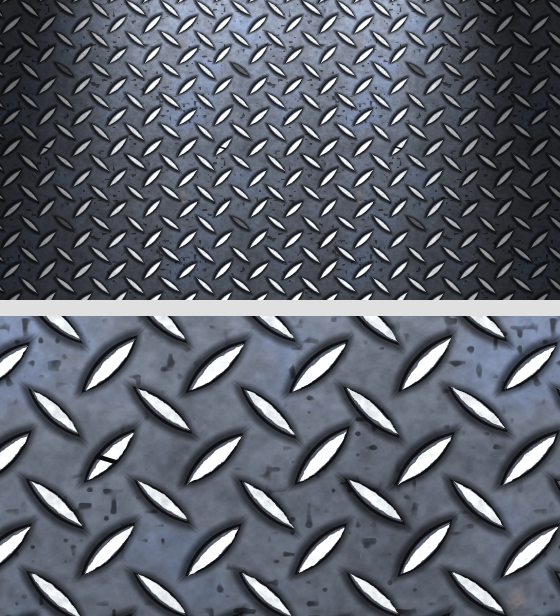
Top: the whole. Bottom: its middle third, enlarged.
A WebGL 2 fragment shader for this texture:

```glsl
#version 300 es
precision highp float;
// Worn steel tread plate: two interleaved lattices of raised lens-shaped studs.
// Studs are circle intersections with a shadow, rim, bevel and polished face.
// Grime repeats every five studs; a broad lamp from above lights the sheet.
uniform vec2 u_resolution;
out vec4 fragColor;

const float ROWS = 9.76;              // stud rows over the canvas height
const vec2 PITCH = vec2(1.145, 1.0);  // stud spacing in row heights
const float TILE = 5.0;               // studs before the wear repeats
const vec3 STEEL = vec3(0.94, 1.0, 1.12);
const vec3 POLISH = vec3(0.98, 1.0, 1.02);
const vec3 SHADOW = vec3(0.045, 0.047, 0.062);
const vec3 RUST = vec3(0.42, 0.36, 0.34);

float hash(vec2 p) {
    vec3 a = fract(p.xyx * vec3(0.1031, 0.1030, 0.0973));
    a += dot(a, a.yzx + 33.33);
    return fract((a.x + a.y) * a.z);
}

// Value noise that wraps after the given number of cells
float noise(vec2 p, float period) {
    vec2 i = floor(p), f = fract(p);
    f = f * f * (3.0 - 2.0 * f);
    vec2 a = mod(i, period), b = mod(i + 1.0, period);
    return mix(mix(hash(a), hash(vec2(b.x, a.y)), f.x),
               mix(hash(vec2(a.x, b.y)), hash(b), f.x), f.y);
}

float fbm(vec2 t, float scale) {
    float sum = 0.0, gain = 0.5;
    for (int i = 0; i < 5; i++) {
        sum += gain * noise(t * scale, TILE * scale);
        scale *= 2.0;
        gain *= 0.56;
    }
    return sum / 1.07;
}

// Signed distance to a pointed lens lying along x
float lens(vec2 p, float halfLength, float halfWidth) {
    float r = (halfLength * halfLength + halfWidth * halfWidth) / (2.0 * halfWidth);
    return length(vec2(p.x, abs(p.y) + r - halfWidth)) - r;
}

float fill(float d, float aa) {
    return 1.0 - smoothstep(-aa, aa, d);
}

// Lamp strength: wide and dim below, narrow and bright at the top
float lamp(vec2 uv) {
    float side = abs(uv.x - 0.485);
    return 1.0 - smoothstep(mix(0.12, 0.2, uv.y), mix(0.56, 0.43, uv.y), side);
}

// Paints one lattice of studs over the given ground colour
vec3 studs(vec3 ground, vec2 t, vec2 anchor, float angle, vec2 size,
           float faceShift, vec2 worn, float crack, float light, float aa) {
    vec2 id = floor(t - anchor + 0.5);
    vec2 key = mod(id, TILE);
    vec2 jitter = vec2(hash(key + 3.1), hash(key + 8.7)) - 0.5;
    vec2 q = (t - anchor - id) * PITCH - 0.045 * jitter;
    angle += 0.12 * jitter.y;
    float c = cos(angle), s = sin(angle);
    q = vec2(c * q.x + s * q.y, c * q.y - s * q.x);
    size *= 0.95 + 0.12 * hash(key + 5.3);
    float damage = 1.0 - step(0.5, distance(key, worn));

    // Soft contact shadow, heavier on the side away from the face
    float body = lens(q, size.x, size.y);
    float castDist = lens(q + vec2(0.0, faceShift * 1.6), size.x, size.y);
    ground *= mix(0.45, 1.0, smoothstep(-0.01, 0.085, min(body, castDist)));
    vec3 col = mix(ground, SHADOW, 0.93 * fill(body, aa));

    // Grey bevel and bright face
    float grain = fbm(t, 14.0);
    float bevel = lens(q - vec2(0.0, faceShift * 0.25), size.x * 0.9, size.y * 0.72);
    col = mix(col, STEEL * (0.1 + 0.2 * light) * (0.6 + grain), fill(bevel, aa));
    float face = lens(q - vec2(0.0, faceShift), size.x * 0.87, size.y * 0.56);
    face += 0.035 * (grain - 0.5);
    float glow = (0.44 + 0.62 * light) * (0.82 + 0.34 * grain);
    glow *= 1.0 - damage * (1.0 - crack) * (0.4 + 0.4 * grain);
    col = mix(col, POLISH * glow, fill(face, aa));
    float split = abs(q.x + 0.05 + 0.5 * q.y) - 0.028;
    return mix(col, SHADOW, damage * crack * fill(split, aa) * fill(body, aa));
}

void main() {
    vec2 uv = gl_FragCoord.xy / u_resolution;
    vec2 t = gl_FragCoord.xy / u_resolution.y * ROWS / PITCH;
    float aa = 0.8 * ROWS / u_resolution.y;
    float light = lamp(uv);

    // Mottled sheet with pits and bluish clouds
    float cloud = fbm(t, 1.0), grit = fbm(t + 1.7, 9.0);
    float level = 0.135 + light * mix(0.17, 0.53, pow(uv.y, 1.4));
    level *= 0.62 + 0.44 * cloud + 0.36 * grit;
    vec3 ground = level * mix(STEEL, vec3(0.9, 1.0, 1.2), smoothstep(0.5, 0.75, cloud));
    float pits = smoothstep(0.72, 0.9, noise(t * 13.0, TILE * 13.0));
    ground *= 1.0 - 0.5 * pits * smoothstep(0.4, 0.65, fbm(t + 2.3, 2.0));

    // One upright rust scuff per tile
    vec2 scuff = (mod(t, TILE) - vec2(0.2, 3.33)) / vec2(0.08, 0.2);
    float stain = exp(-dot(scuff, scuff)) * smoothstep(0.35, 0.6, grit);
    ground = mix(ground, RUST * (0.4 + light), 0.7 * stain);

    // Rising studs, then falling studs half a step away
    vec3 col = studs(ground, t, vec2(0.336, 0.976), 0.77, vec2(0.41, 0.118),
                     -0.018, vec2(1.0, 4.0), 1.0, light, aa);
    col = studs(col, t, vec2(0.836, 0.476), -0.7, vec2(0.39, 0.098),
                0.018, vec2(1.0, 2.0), 0.0, light * 0.85, aa);
    fragColor = vec4(clamp(col, 0.0, 1.0), 1.0);
}
```
